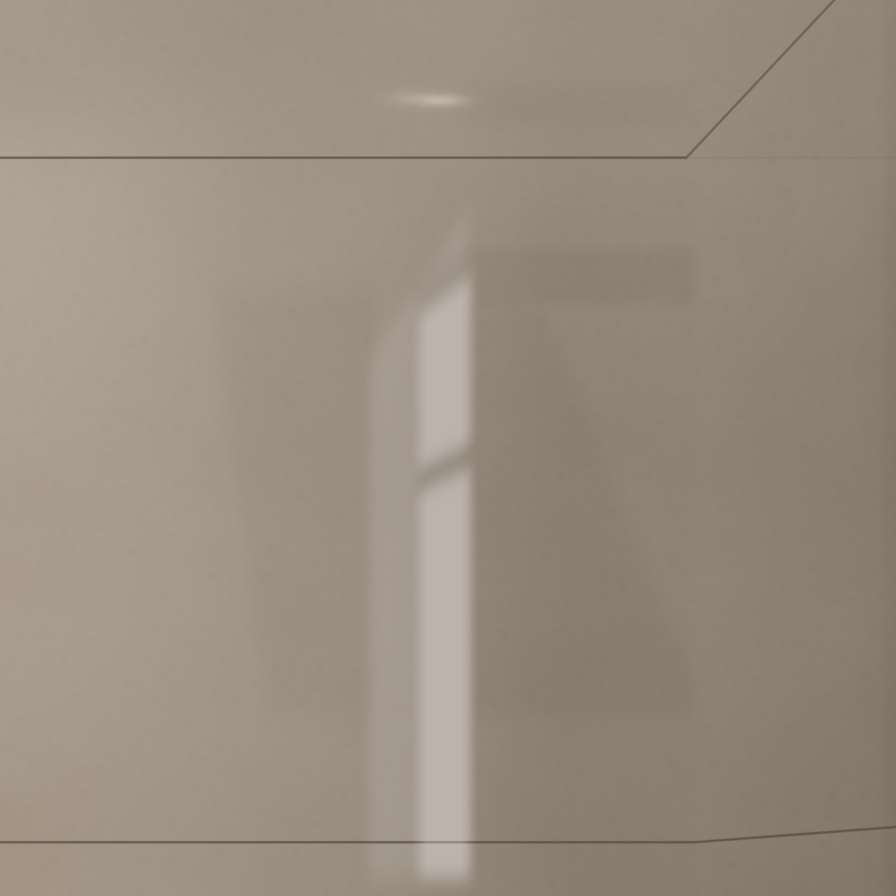
This texture is drawn by a WebGL 1 fragment shader. Its source:

```glsl
precision highp float;
uniform vec2 u_resolution;

vec2 hash2(vec2 p) {
  vec3 q = fract(vec3(p.xyx) * vec3(0.1031, 0.103, 0.0973));
  q += dot(q, q.yzx + 33.33);
  return fract((q.xx + q.yz) * q.zy);
}

// Distance to the nearest scattered cell centre
float cellular(vec2 p) {
  vec2 cell = floor(p);
  vec2 f = fract(p);
  float nearest = 2.0;
  for (int j = -1; j <= 1; j++) {
    for (int i = -1; i <= 1; i++) {
      vec2 o = vec2(float(i), float(j));
      vec2 d = o + hash2(cell + o) - f;
      nearest = min(nearest, dot(d, d));
    }
  }
  return sqrt(nearest);
}

float layeredSines(vec2 p) {
  float sum = 0.0;
  float amp = 0.5;
  for (int i = 0; i < 5; i++) {
    sum += amp * sin(p.x + 1.7 * sin(p.y)) * cos(p.y + 1.3 * sin(p.x * 0.8));
    p = mat2(1.5, 1.1, -1.1, 1.5) * p + 2.3;
    amp *= 0.62;
  }
  return sum;
}

float band(float v, float lo, float hi, float blur) {
  return smoothstep(lo - blur, lo + blur, v) * (1.0 - smoothstep(hi - blur, hi + blur, v));
}

float softBox(vec2 p, vec2 lo, vec2 hi, vec2 blur) {
  return band(p.x, lo.x, hi.x, blur.x) * band(p.y, lo.y, hi.y, blur.y);
}

float seam(vec2 p, vec2 a, vec2 b, float halfWidth, float blur) {
  vec2 ab = b - a;
  float h = clamp(dot(p - a, ab) / dot(ab, ab), 0.0, 1.0);
  return 1.0 - smoothstep(halfWidth - blur, halfWidth + blur, length(p - a - ab * h));
}

float glow(vec2 p, vec2 centre, vec2 radius) {
  vec2 d = (p - centre) / radius;
  return exp(-dot(d, d));
}

// Broad light across the wall: 0 is shade, 1 is bright
float wallLight(vec2 p) {
  float t = mix(0.84, 0.64, smoothstep(0.0, 0.38, p.x));
  t = mix(t, 0.31, smoothstep(0.34, 0.66, p.x));
  t -= 0.12 * smoothstep(0.72, 1.0, p.x) + 0.1 * smoothstep(0.975, 1.0, p.x);
  t += 0.2 * smoothstep(0.45, 1.0, p.y) * smoothstep(0.35, 0.6, p.x);
  t -= 0.1 * smoothstep(0.8, 0.95, p.y) * (1.0 - smoothstep(0.1, 0.5, p.x));
  t -= 0.1 * (1.0 - smoothstep(0.0, 0.35, p.y));
  return t + 0.1 * glow(p, vec2(0.05, 0.72), vec2(0.2, 0.16));
}

// Soft shadow shapes on both sides of the streak
float shadows(vec2 p) {
  float leftEdge = 0.235 + 0.13 * max(0.69 - p.y, 0.0);
  float s = 0.08 * band(p.x, leftEdge, 0.42, 0.014) * band(p.y, 0.2, 0.68, 0.03);
  s += 0.11 * softBox(p, vec2(0.525, 0.66), vec2(0.775, 0.722), vec2(0.014, 0.012));
  s += 0.06 * softBox(p, vec2(0.53, 0.86), vec2(0.765, 0.905), vec2(0.03, 0.015));
  float wedge = 0.61 + 0.4 * (0.65 - p.y);
  s += 0.08 * band(p.x, 0.52, min(wedge, 0.77), 0.018) * band(p.y, 0.2, 0.655, 0.02);
  return s - 0.03 * softBox(p, vec2(0.775, 0.0), vec2(0.96, 0.82), vec2(0.012, 0.02));
}

void main() {
  vec2 p = gl_FragCoord.xy / u_resolution;
  float pixel = 1.0 / min(u_resolution.x, u_resolution.y);

  // Mottled plaster
  float mottle = layeredSines(p * 13.0);
  float grain = cellular(p * 85.0) - 0.5;
  float speck = 1.0 - smoothstep(0.06, 0.2, cellular(p * 32.0 + 7.0));
  float light = wallLight(p) - shadows(p);
  light += 0.028 * mottle + 0.022 * grain - 0.03 * speck;
  vec3 colour = mix(vec3(0.495, 0.445, 0.39), vec3(0.7, 0.655, 0.605), light);
  float warm = glow(p, vec2(0.03, 0.4), vec2(0.06, 0.08)) + glow(p, vec2(0.0, 0.08), vec2(0.12, 0.14));
  colour -= vec3(0.012, 0.022, 0.032) * warm * (0.8 + mottle);

  // Wide dim reflection with a slanted top
  float dimTop = 0.61 + 1.5 * (p.x - 0.42);
  float dim = band(p.x, 0.412, 0.522, 0.013) * band(p.y, 0.018, dimTop, 0.028);
  colour = mix(colour, vec3(0.685, 0.645, 0.61), 0.5 * dim);

  // Bright core, cut by a slanted dark bar
  float coreTop = 0.645 + 0.75 * (p.x - 0.466);
  float core = band(p.x, 0.468, 0.524, 0.011) * band(p.y, 0.022, coreTop, 0.019);
  float barOffset = p.y - 0.477 - 0.48 * (p.x - 0.495);
  float bar = exp(-pow(barOffset / 0.018, 2.0));
  colour = mix(colour, vec3(0.75, 0.71, 0.685), 0.92 * core * (1.0 - 0.95 * bar));
  float barSpan = band(p.x, 0.465, 0.525, 0.012);
  colour -= 0.035 * bar * barSpan;
  colour -= 0.025 * barSpan * exp(-pow((p.y - coreTop - 0.022) / 0.018, 2.0));

  // Small upper glint
  colour += 0.12 * glow(p, vec2(0.494, 0.888), vec2(0.026, 0.007));
  colour += 0.05 * glow(p, vec2(0.46, 0.89), vec2(0.03, 0.009));

  // Panel seams
  vec2 upper = vec2(0.766, 0.824);
  vec2 lower = vec2(0.775, 0.06);
  float width = 0.0013;
  float lines = seam(p, vec2(-0.1, 0.824), upper, width, pixel);
  lines = max(lines, 0.8 * seam(p, upper, vec2(0.931, 1.0), width, pixel));
  lines = max(lines, seam(p, vec2(-0.1, 0.06), lower, width, pixel));
  lines = max(lines, seam(p, lower, vec2(1.0, 0.077), width, pixel));
  lines = max(lines, 0.12 * seam(p, upper, vec2(1.1, 0.824), width, pixel));
  colour = mix(colour, vec3(0.33, 0.285, 0.25), 0.75 * lines * (1.0 - 0.45 * core));

  gl_FragColor = vec4(clamp(colour, 0.0, 1.0), 1.0);
}
```
